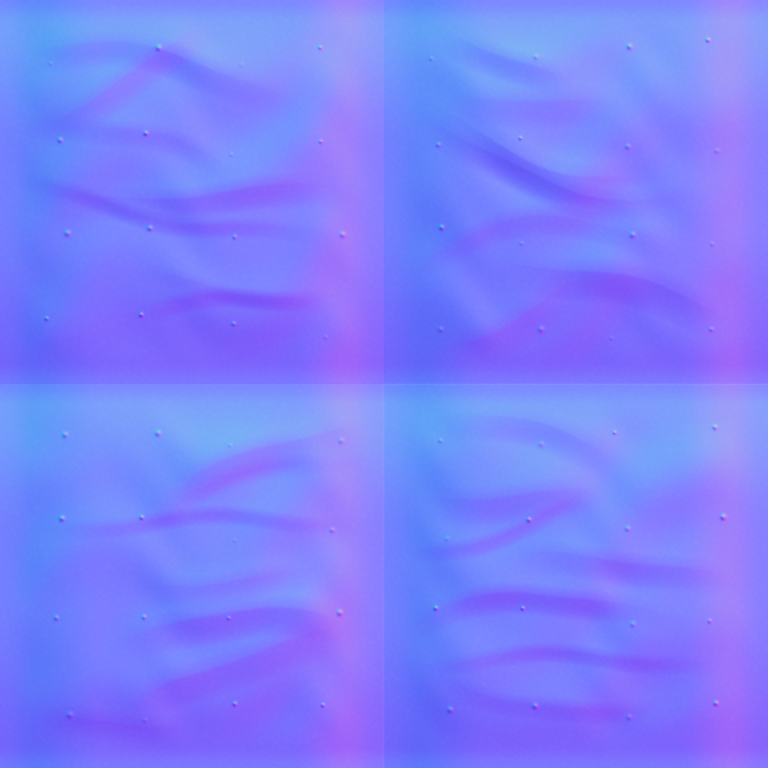
This texture map is drawn by a Shadertoy shader. Its source:

```glsl
// Tangent-space normal map of creased, padded panels in a 2 by 2 grid with tufted studs.

vec2 hash2(vec2 p) {
    return fract(sin(vec2(dot(p, vec2(127.1, 311.7)), dot(p, vec2(269.5, 183.3)))) * 4375.85);
}

// Distance to the nearest scattered cell point
float cellular(vec2 p) {
    vec2 cell = floor(p);
    float nearest = 2.0;
    for (int y = -1; y <= 1; y++)
        for (int x = -1; x <= 1; x++) {
            vec2 c = cell + vec2(x, y);
            nearest = min(nearest, length(c + hash2(c) - p));
        }
    return nearest;
}

// Cloth height: broad undulation plus folds of mixed width, steep below and gentle above
float clothHeight(vec2 uv, vec2 panel) {
    vec2 phase = 6.28 * hash2(panel + 4.7);
    float h = 0.0022 * sin(9.0 * uv.x + 3.0 * sin(6.0 * uv.y + phase.x))
            + 0.0025 * sin(19.0 * uv.y - 6.0 * uv.x + 2.0 * sin(9.0 * uv.x + phase.y))
            + 0.0010 * sin(31.0 * uv.y + 12.0 * uv.x + 2.0 * sin(14.0 * uv.x + phase.x));
    for (int i = 0; i < 7; i++) {
        vec2 seed = panel * 17.0 + float(i) * vec2(3.1, 5.3);
        vec2 place = hash2(seed), form = hash2(seed + 41.0), size = hash2(seed + 83.0);
        vec2 p = uv - vec2(mix(0.3, 0.7, place.x), 0.12 + 0.115 * (float(i) + place.y));
        float lean = form.x * 2.0 - 1.0;
        float angle = 0.3 * lean + 0.4 * lean * lean * lean;
        p = mat2(cos(angle), -sin(angle), sin(angle), cos(angle)) * p;
        float d = p.y - (form.y - 0.5) * 1.6 * p.x * p.x;
        d += 0.01 * sin(13.0 * p.x + phase.x + float(i));
        float taper = 1.0 - smoothstep(0.05, mix(0.22, 0.48, size.x), abs(p.x));
        float width = mix(0.025, 0.06, hash2(seed + 29.0).x);
        float rise = smoothstep(-1.4 * width, 0.7 * width, d) * exp(-max(d, 0.0) / 0.11);
        h += mix(0.16, 0.36, size.y) * width * taper * rise;
    }
    return h;
}

// Outward lean of a padded panel, strongest just inside its borders
vec2 cushionTilt(vec2 uv) {
    vec2 lean = 1.15 * smoothstep(vec2(0.76, 0.6), vec2(0.91, 0.94), uv)
              - 1.0 + smoothstep(vec2(0.08, 0.02), vec2(0.28, 0.45), uv);
    vec2 border = smoothstep(vec2(0.0), vec2(0.1, 0.06), min(uv, 1.0 - uv));
    return lean * mix(vec2(0.3, 0.3), vec2(1.0), border) * vec2(0.24, 0.22);
}

// Small raised studs, four by four, each nudged and sized at random
vec2 studTilt(vec2 uv, vec2 panel) {
    vec2 grid = (uv - 0.03) * 4.2;
    vec2 id = clamp(floor(grid), 0.0, 3.0);
    vec2 rnd = hash2(id + panel * 9.0 + 2.0);
    vec2 center = 0.03 + (id + 0.5 + (rnd - 0.5) * 0.28) / 4.2;
    vec2 q = (uv - center) / mix(0.0045, 0.007, rnd.x);
    return mix(0.3, 1.4, rnd.y) * q * exp(-dot(q, q));
}

void mainImage(out vec4 fragColor, in vec2 fragCoord) {
    vec2 p = fragCoord / iResolution.xy * 2.0;
    vec2 panel = floor(p);
    vec2 uv = fract(p);

    // Surface slope from the cloth height
    vec2 e = vec2(0.004, 0.0);
    vec2 slope = vec2(clothHeight(uv + e, panel) - clothHeight(uv - e, panel),
                      clothHeight(uv + e.yx, panel) - clothHeight(uv - e.yx, panel)) / (2.0 * e.x);
    vec2 border = smoothstep(0.0, 0.16, min(uv, 1.0 - uv));
    vec2 tilt = vec2(-0.025, 0.0) + cushionTilt(uv) - slope * border.x * border.y;

    // Studs and fine diagonal grain
    tilt += studTilt(uv, panel);
    float grain = cellular(vec2(p.x - p.y, p.x + p.y) * vec2(45.0, 90.0));
    tilt += vec2(0.7) * (grain - 0.45) * 0.05;

    // Faint stitched seam along the top and left of the lower right panel
    vec2 seam = 1.0 - smoothstep(0.001, 0.005, abs(p - 1.0));
    tilt += vec2(0.04, 0.02) * seam.x * step(p.y, 1.0);
    tilt += vec2(0.02, 0.06) * seam.y * step(1.0, p.x);

    vec3 normal = normalize(vec3(tilt, 1.0));
    fragColor = vec4(0.5 + 0.5 * normal, 1.0);
}
```
